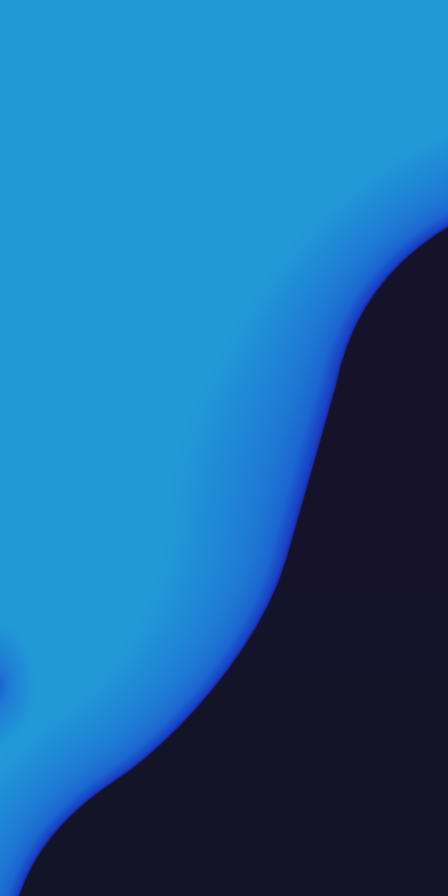
A WebGL 1 fragment shader for this background:

```glsl
precision highp float;

uniform vec2 u_resolution;

// Palette, from the rim outward, then the dark body
const vec3 RIM = vec3(0.11, 0.19, 0.66);
const vec3 ROYAL = vec3(0.10, 0.27, 0.78);
const vec3 COBALT = vec3(0.11, 0.40, 0.82);
const vec3 AZURE = vec3(0.12, 0.47, 0.83);
const vec3 CERULEAN = vec3(0.12, 0.53, 0.84);
const vec3 SKY = vec3(0.13, 0.60, 0.84);
const vec3 NIGHT = vec3(0.083, 0.070, 0.165);
const vec3 NIGHT_LOW = vec3(0.075, 0.080, 0.155);

// Lengths are in canvas widths; the canvas spans 1 by 2
const vec2 CANVAS = vec2(1.0, 2.0);
const int STEPS = 12;
const float GLOW_BASE = 0.85;
const float GLOW_SWELL = 0.45;
const float SWELL_HEIGHT = 1.0;
const float SWELL_SPREAD = 0.35;
const vec2 SPOT_CENTER = vec2(-0.012, 0.47);
const vec2 SPOT_SCALE = vec2(2.5, 1.6);
const float SPOT_BLEND = 0.05;
const float EDGE_SOFTNESS = 0.003;

vec2 bezier(vec2 a, vec2 b, vec2 c, vec2 d, float t) {
  float s = 1.0 - t;
  return s * s * s * a + 3.0 * s * s * t * b + 3.0 * s * t * t * c + t * t * t * d;
}

// Signed distance to a segment, positive on its left
float segmentDistance(vec2 p, vec2 a, vec2 b) {
  vec2 ab = b - a;
  vec2 ap = p - a;
  float along = clamp(dot(ap, ab) / dot(ab, ab), 0.0, 1.0);
  float side = ab.x * ap.y - ab.y * ap.x;
  return length(ap - ab * along) * (side < 0.0 ? -1.0 : 1.0);
}

float nearer(float a, float b) {
  return abs(a) < abs(b) ? a : b;
}

float curveDistance(vec2 p, vec2 a, vec2 b, vec2 c, vec2 d) {
  float nearest = 10.0;
  vec2 previous = a;
  for (int i = 1; i <= STEPS; i++) {
    vec2 next = bezier(a, b, c, d, float(i) / float(STEPS));
    nearest = nearer(nearest, segmentDistance(p, previous, next));
    previous = next;
  }
  return nearest;
}

// Winding edge, rising from the lower left to the upper right
float edgeDistance(vec2 p) {
  vec2 start = vec2(0.02, -0.12);
  vec2 foot = vec2(0.26, 0.26);
  vec2 waist = vec2(0.638, 0.75);
  vec2 shoulder = vec2(0.75, 1.141);
  vec2 end = vec2(1.12, 1.55);
  float d = curveDistance(p, start, vec2(0.03, 0.06), vec2(0.13, 0.175), foot);
  d = nearer(d, curveDistance(p, foot, vec2(0.38, 0.338), vec2(0.58, 0.55), waist));
  d = nearer(d, curveDistance(p, waist, vec2(0.678, 0.888), vec2(0.716, 1.02), shoulder));
  return nearer(d, curveDistance(p, shoulder, vec2(0.785, 1.32), vec2(0.90, 1.47), end));
}

float smoothMin(float a, float b, float k) {
  float h = max(k - abs(a - b), 0.0) / k;
  return min(a, b) - 0.25 * h * h * k;
}

vec3 glowColor(float d) {
  vec3 color = mix(RIM, ROYAL, smoothstep(0.0, 0.010, d));
  color = mix(color, COBALT, clamp((d - 0.010) / 0.022, 0.0, 1.0));
  color = mix(color, AZURE, clamp((d - 0.032) / 0.038, 0.0, 1.0));
  color = mix(color, CERULEAN, clamp((d - 0.070) / 0.065, 0.0, 1.0));
  return mix(color, SKY, smoothstep(0.120, 0.240, d));
}

void main() {
  vec2 p = gl_FragCoord.xy / u_resolution * CANVAS;
  float edge = edgeDistance(p);

  // The glow widens along the middle of the edge
  float offset = (p.y - SWELL_HEIGHT) / SWELL_SPREAD;
  float width = GLOW_BASE + GLOW_SWELL * exp(-offset * offset);

  // A small pool of deeper blue sits on the left border
  float spot = length((p - SPOT_CENTER) * SPOT_SCALE);
  float depth = smoothMin(max(edge, 0.0) / width, spot, SPOT_BLEND);
  vec3 light = glowColor(max(depth, 0.0));

  // Dark body with a faint vertical shift
  vec3 dark = mix(NIGHT_LOW, NIGHT, smoothstep(0.2, 0.9, p.y));
  float softness = max(EDGE_SOFTNESS, 0.75 / u_resolution.x);
  float lit = smoothstep(-softness, softness, edge);
  gl_FragColor = vec4(mix(dark, light, lit), 1.0);
}
```
